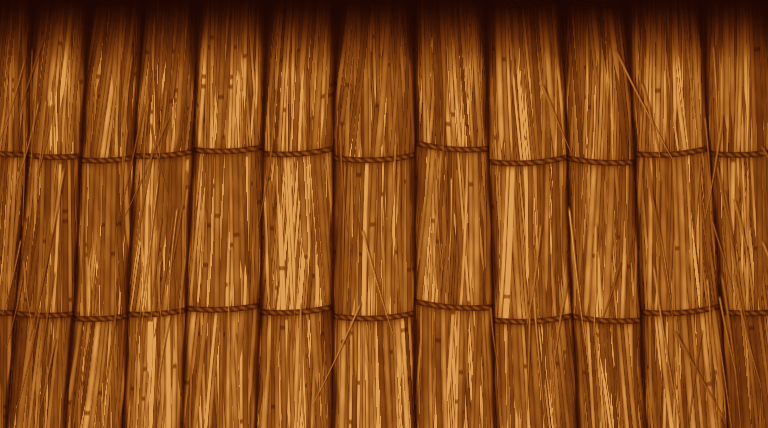
This texture is drawn by a WebGL 1 fragment shader. Its source:

```glsl
precision highp float;
uniform vec2 u_resolution;

// Layout, in units of the canvas height
const float BUNDLE_PITCH = 0.16;
const float BUNDLE_START = 0.06;
const float BUNDLE_JITTER = 0.12;
const float ROW_PITCH = 0.37;
const float ROW_START = 0.263;
const float ROW_JITTER = 0.04;
const float FAN_CENTRE = 0.9;
const float FAN = 0.08;
const float STRAW_DENSITY = 125.0;
const float ROPE_HALF = 0.0062;
const float ROPE_TWIST = 300.0;
const float STRAY_WIDTH = 0.0030;
const vec3 CLUMPS = vec3(0.10, 0.40, 1.66);

const vec3 SOOT = vec3(0.11, 0.02, 0.01);
const vec3 UMBER = vec3(0.27, 0.10, 0.02);
const vec3 RUST = vec3(0.42, 0.19, 0.04);
const vec3 AMBER = vec3(0.55, 0.29, 0.07);
const vec3 STRAW = vec3(0.69, 0.42, 0.15);
const vec3 PALE = vec3(0.87, 0.62, 0.32);

float hash(vec2 p) {
  return fract(sin(dot(p, vec2(127.1, 311.7))) * 43758.5);
}

vec3 strawRamp(float tone) {
  float v = tone * 5.0;
  vec3 c = mix(SOOT, UMBER, clamp(v, 0.0, 1.0));
  c = mix(c, RUST, clamp(v - 1.0, 0.0, 1.0));
  c = mix(c, AMBER, clamp(v - 2.0, 0.0, 1.0));
  c = mix(c, STRAW, clamp(v - 3.0, 0.0, 1.0));
  return mix(c, PALE, clamp(v - 4.0, 0.0, 1.0));
}

// Bundles are narrower on the left than on the right
float bundleEdge(float n) {
  float squeeze = 0.47 * sin(0.314 * n) + 0.19 * sin(0.628 * n);
  return n - squeeze + BUNDLE_JITTER * (hash(vec2(n, 3.0)) - 0.5);
}

// Tone and coverage of one layer of tapered straws hanging from a rope
vec2 strawLayer(float across, float drop, float density, float seed, float px) {
  float a = across * density;
  a += 0.22 * sin(a * 1.7 + seed);
  float id = floor(a);
  float side = abs(fract(a) - 0.5) * 2.0;
  float tint = hash(vec2(id, seed));
  float tip = 0.25 + 1.3 * hash(vec2(id, seed + 5.0));
  float grain = 0.04 * sin(drop * 9.0 + id * 2.3) + 0.025 * sin(drop * 31.0 + id * 5.1);
  float knot = step(0.97, hash(vec2(id, floor(drop * 16.0) + seed)));
  knot *= 1.0 - smoothstep(0.05, 0.35, abs(fract(drop * 16.0) - 0.5));
  float tone = (mix(0.50, 1.09, tint) + grain) * mix(1.0, 0.62, side * side * side);
  float soft = px * density;
  float halfWidth = 1.1 * clamp((tip - drop) * 6.0, 0.0, 1.0) - 0.1;
  float cover = 1.0 - smoothstep(halfWidth - soft, halfWidth + soft, side);
  cover *= step(0.55, hash(vec2(id, seed + 9.0)));
  return vec2(tone * (1.0 - 0.35 * knot), cover);
}

void main() {
  float px = 1.0 / u_resolution.y;
  vec2 p = gl_FragCoord.xy * px;

  // Bundle columns spreading towards the ground
  float x = FAN_CENTRE + (p.x - FAN_CENTRE) * (1.0 + FAN * (p.y - 0.5));
  x += 0.002 * sin(p.y * 7.0 + x * 13.0);
  float u = (x - BUNDLE_START) / BUNDLE_PITCH;
  float n = floor(u);
  n += step(bundleEdge(n + 1.0), u) - (1.0 - step(bundleEdge(n), u));
  float left = bundleEdge(n);
  float right = bundleEdge(n + 1.0);
  float local = (u - 0.5 * (left + right)) * BUNDLE_PITCH;
  float edgeDist = min(u - left, right - u) * BUNDLE_PITCH;

  // Tied rows: drop runs from 0 under a rope to 1 above the next
  float tilt = 0.16 * (hash(vec2(n, 23.0)) - 0.5);
  float shift = ROW_JITTER * (hash(vec2(n, 17.0)) - 0.5) + tilt * local + local * local;
  float v = (p.y - ROW_START - shift) / ROW_PITCH;
  float row = floor(v);
  float drop = 1.0 - fract(v);
  float ropeDist = (v - floor(v + 0.5)) * ROW_PITCH;

  // Overlapping straw layers, each with its own lean
  float tone = 0.6;
  for (int i = 0; i < 6; i++) {
    float k = float(i);
    float seed = k * 3.7 + row * 11.0 + n * 1.9;
    float lean = (hash(vec2(n + row * 7.0, k + 2.0)) - 0.5) * 0.06;
    float across = local / (1.0 + 0.14 * drop) + lean * drop + n;
    vec2 s = strawLayer(across, drop, STRAW_DENSITY * (1.25 - 0.09 * k), seed, px);
    tone = mix(tone, s.x, i == 0 ? 1.0 : s.y);
  }
  float streaks = sin(local * 75.0 + n * 2.0 + row) + sin(local * 131.0 + drop * 3.0 + n);
  tone *= 1.0 + 0.055 * streaks;
  tone *= mix(0.92, 1.08, hash(vec2(n, row + 31.0))) * mix(0.97, 1.04, drop);

  // Twisted rope and its shadow
  tone *= 1.0 - 0.42 * exp(-abs(ropeDist + 0.004) / 0.008);
  float twist = 0.5 + 0.5 * sin(p.x * ROPE_TWIST + ropeDist * 350.0 + sin(p.x * 47.0));
  float bulge = 1.0 - 0.6 * pow(min(abs(ropeDist) / ROPE_HALF, 1.0), 2.0);
  float rope = 1.0 - smoothstep(ROPE_HALF - px, ROPE_HALF + px, abs(ropeDist));
  tone = mix(tone, (0.32 + 0.32 * twist) * bulge, rope);

  // Dark crevices between bundles, uneven in width and wider near the top
  float ragged = 0.004 * sin(p.y * 13.0 + n * 4.0) + 0.003 * sin(p.y * 37.0 + n);
  float crevice = 0.010 + ragged + 0.022 * smoothstep(0.75, 1.0, p.y);
  tone *= mix(0.25, 1.0, smoothstep(0.0, crevice, edgeDist));
  tone *= mix(0.80, 1.0, smoothstep(0.0, 0.045, edgeDist));

  // Loose straws, half of them gathered in clumps
  for (int i = 0; i < 84; i++) {
    float k = float(i);
    float pick = mod(k, 6.0);
    float h = hash(vec2(k, 41.0));
    float clump = pick < 1.0 ? CLUMPS.x : (pick < 2.0 ? CLUMPS.y : CLUMPS.z);
    float top = 0.2 + 0.75 * hash(vec2(k, 43.0));
    float start = pick < 3.0 ? clump + 0.11 * (h - 0.5) : h * 1.8;
    float swing = 2.0 * hash(vec2(k, 47.0)) - 1.0;
    float lean = 0.22 * (start - FAN_CENTRE) + 0.45 * pow(swing, 2.0) * swing * abs(swing);
    float span = 0.14 + 0.32 * hash(vec2(k, 53.0)) * (1.0 - abs(swing) * 0.6);
    float t = (top - p.y) / span;
    float bend = 0.04 * (hash(vec2(k, 59.0)) - 0.5);
    float d = (p.x - start - lean * span * t - bend * t * t) / sqrt(1.0 + lean * lean);
    float w = STRAY_WIDTH * (0.6 + 0.4 * h) * (1.0 - 0.7 * clamp(t, 0.0, 1.0));
    float along = smoothstep(0.0, 0.06, t) * (1.0 - smoothstep(0.96, 1.0, t));
    tone *= 1.0 - 0.3 * along * (1.0 - smoothstep(w, w * 2.5, abs(d - w)));
    float body = along * (1.0 - smoothstep(w - px, w + px, abs(d)));
    tone = mix(tone, 0.64 + 0.36 * hash(vec2(k, 61.0)), body);
  }

  // Shadow under the eave and soft falloff at the sides
  tone *= 1.0 - 0.97 * smoothstep(0.81, 1.01, p.y);
  float sideways = abs(gl_FragCoord.x / u_resolution.x - 0.5) * 2.0;
  tone *= 1.0 - 0.14 * sideways * sideways * sideways;
  gl_FragColor = vec4(strawRamp(clamp(tone, 0.0, 1.0)), 1.0);
}
```
